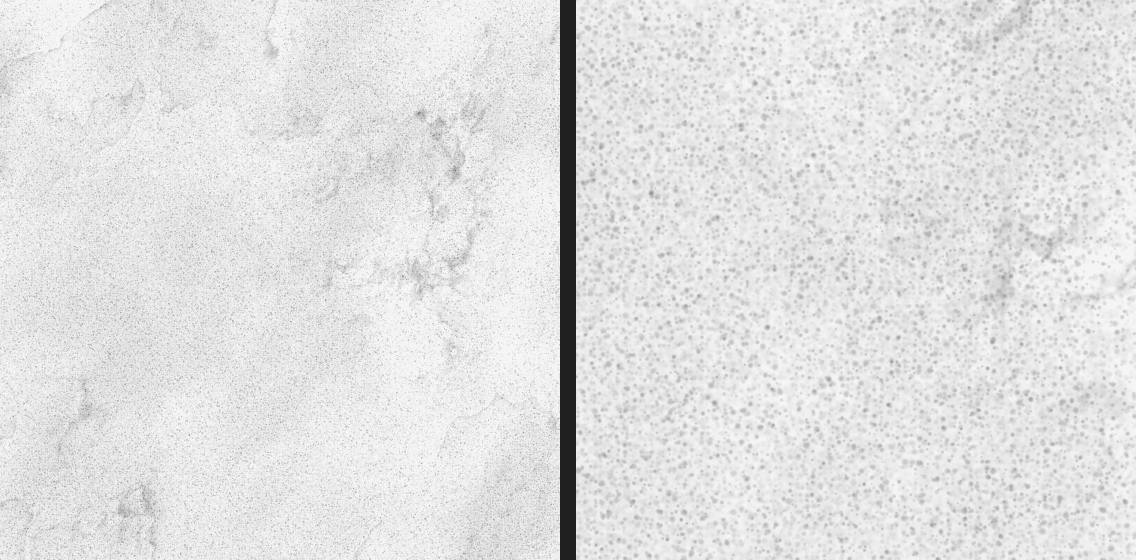
Left: the whole. Right: its middle third, enlarged.
Reproduce this texture procedurally as a three.js fragment shader.

```glsl
varying vec2 vUv;

const vec3 PLASTER_COLOR = vec3(0.938);
const float BRIGHTEST = 0.96;
const vec2 GRAIN_DIRECTION = vec2(0.6, 0.8);
const vec2 STRETCH = vec2(1.25, 0.8);
const float CLOUD_SCALE = 5.5;
const float CLOUD_CONTRAST = 0.11;
const float COARSE_SPECKS = 205.0;
const float FINE_SPECKS = 300.0;
const float SPECK_MIN = 0.035;
const float SPECK_MAX = 0.19;
const float DUST_SCALE = 380.0;
const float DUST_CONTRAST = 0.06;
const float CRACK_SCALE = 3.0;
const float CRACK_DARKNESS = 0.16;
const float CRACK_SHADE = 0.045;
const float RIM_LIGHT = 0.035;
const float CRUST_SCALE = 16.0;
const float CRUST_DARKNESS = 0.36;

float hash(vec2 p) {
  vec3 q = fract(vec3(p.xyx) * 0.1031);
  q += dot(q, q.yzx + 33.33);
  return fract((q.x + q.y) * q.z);
}

vec2 hash2(vec2 p) {
  return vec2(hash(p), hash(p + 57.3));
}

float noise(vec2 p) {
  vec2 i = floor(p);
  vec2 f = fract(p);
  f = f * f * (3.0 - 2.0 * f);
  float low = mix(hash(i), hash(i + vec2(1.0, 0.0)), f.x);
  float high = mix(hash(i + vec2(0.0, 1.0)), hash(i + vec2(1.0)), f.x);
  return mix(low, high, f.y);
}

float fbm(vec2 p) {
  float sum = 0.0;
  float amplitude = 0.5;
  for (int i = 0; i < 6; i++) {
    sum += amplitude * noise(p);
    p = mat2(1.6, 1.2, -1.2, 1.6) * p + 11.7;
    amplitude *= 0.5;
  }
  return sum / 0.984;
}

// Soft round pits of random size and depth, one per jittered cell
float specks(vec2 p, float density) {
  vec2 cell = floor(p);
  float depth = 0.0;
  for (int y = -1; y <= 1; y++) {
    for (int x = -1; x <= 1; x++) {
      vec2 id = cell + vec2(float(x), float(y));
      vec2 center = id + 0.1 + 0.8 * hash2(id);
      vec2 kind = hash2(id + 131.0);
      float radius = mix(0.32, 0.62, kind.x);
      float shape = 1.0 - smoothstep(0.2 * radius, radius, distance(p, center));
      float present = 1.0 - smoothstep(density - 0.1, density + 0.1, hash(id + 219.0));
      depth = max(depth, shape * present * mix(SPECK_MIN, SPECK_MAX, kind.y * kind.y));
    }
  }
  return depth;
}

// Flaking edge: a sharp broken line, shade on one side, a lit rim on the other
float flake(vec2 p, float level) {
  float line = exp(-abs(level) * 170.0) * smoothstep(0.25, 0.6, noise(p * 30.0));
  float shade = smoothstep(-0.004, 0.004, level) * exp(-max(level, 0.0) * 26.0);
  float rim = exp(-abs(level + 0.016) * 120.0);
  return RIM_LIGHT * rim - CRACK_DARKNESS * line - CRACK_SHADE * shade;
}

void main() {
  // Coordinates drawn out along the diagonal grain
  vec2 across = vec2(GRAIN_DIRECTION.y, -GRAIN_DIRECTION.x);
  vec2 p = vec2(dot(vUv, across), dot(vUv, GRAIN_DIRECTION)) * STRETCH;
  vec2 warp = vec2(fbm(p * 5.0 + 3.1), fbm(p * 5.0 + 27.4)) - 0.5;

  // Pale clouds also thin out the pits
  float cloud = fbm(p * CLOUD_SCALE + warp + 8.3) - 0.5;
  float tone = CLOUD_CONTRAST * cloud;
  float density = clamp(0.68 - 1.3 * cloud, 0.25, 0.95);

  // Two families of flaking edges
  float level = fbm(p * CRACK_SCALE + 0.7 * warp + 41.0) - 0.5;
  float minorLevel = fbm(p * CRACK_SCALE * 1.3 + warp + 94.0) - 0.52;
  float mask = fbm(p * 5.0 + 73.0);
  tone += smoothstep(0.44, 0.6, mask) * flake(p, level);
  tone += 0.7 * (1.0 - smoothstep(0.4, 0.54, mask)) * flake(p, minorLevel);

  // Crumbled crust of thin wrinkles, clustered along the strongest edges
  float crust = smoothstep(0.5, 0.64, fbm(p * 5.5 + 19.0)) * exp(-abs(level) * 15.0);
  float fold = abs(fbm(p * CRUST_SCALE + 2.0 * warp) - 0.5);
  float wrinkles = exp(-fold * 32.0);
  float crumbs = smoothstep(0.45, 0.7, noise(p * 120.0)) * noise(p * 40.0);
  tone -= crust * CRUST_DARKNESS * (0.55 * wrinkles + 0.35 * crumbs - 0.06);
  density = min(density + 0.3 * crust, 1.0);

  // Pits and fine dust
  tone -= specks(vUv * COARSE_SPECKS, density);
  tone -= 0.8 * specks(vUv * FINE_SPECKS + 400.0, density);
  tone += DUST_CONTRAST * (noise(vUv * DUST_SCALE) - 0.5);

  gl_FragColor = vec4(min(PLASTER_COLOR + tone, BRIGHTEST), 1.0);
}
```
